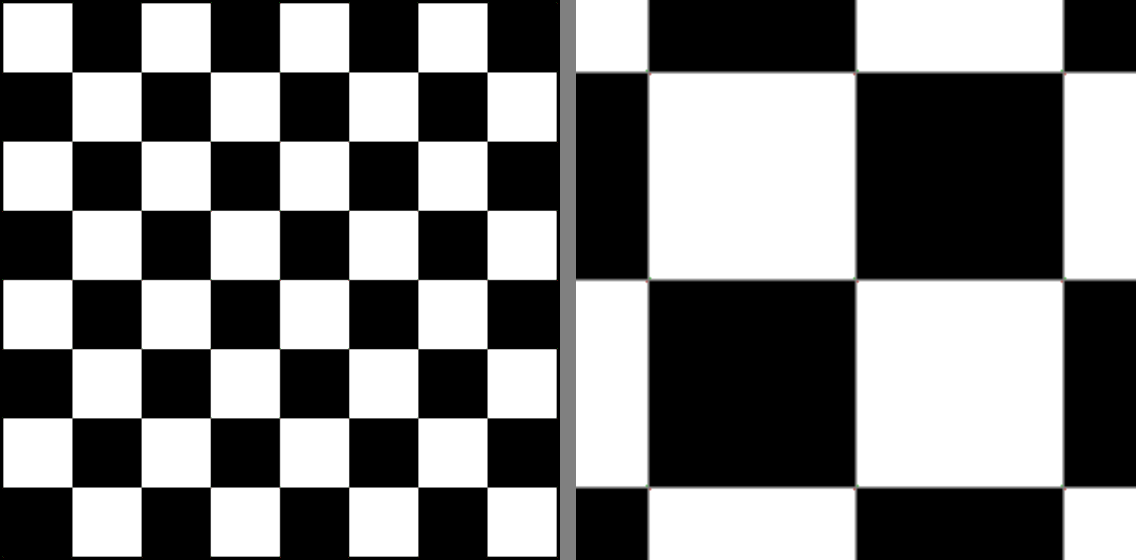
Left, the full canvas; right, a detail of the centre.
This pattern is drawn by a three.js fragment shader. Its source:

```glsl
// An eight by eight checkerboard in black and white inside a thin black border.
// Each axis gives a soft alternating sign; the product of both picks the colour.
// Tiny green and red fringes sit at the corners where white squares touch.

varying vec2 vUv;

const float CELLS = 8.0;
const float BORDER = 0.00586;
const float CELL_SIZE = (1.0 - 2.0 * BORDER) / CELLS;
const float EDGE_WIDTH = 0.0025;
const float FRINGE_RADIUS = 0.0014;
const float FRINGE_OFFSET = 0.001;
const float FRINGE_STRENGTH = 0.6;

const vec3 BLACK = vec3(0.0);
const vec3 WHITE = vec3(1.0);
const vec3 GREEN = vec3(0.1, 0.6, 0.1);
const vec3 RED = vec3(0.65, 0.12, 0.1);

// Alternates between +1 and -1 per cell, softened at the inner grid lines.
vec2 alternatingSign(vec2 grid) {
  vec2 line = clamp(floor(grid + 0.5), 1.0, CELLS - 1.0);
  vec2 parity = 1.0 - 2.0 * mod(line, 2.0);
  return parity * clamp(2.0 * (grid - line) * CELL_SIZE / EDGE_WIDTH, -1.0, 1.0);
}

// Soft coverage of the square board inside its border.
float boardMask(vec2 p) {
  vec2 inset = min(p, 1.0 - p) - BORDER;
  vec2 cover = clamp(inset / EDGE_WIDTH + 0.5, 0.0, 1.0);
  return cover.x * cover.y;
}

// Soft dot around a point, used for the corner fringes.
float fringe(vec2 offset) {
  return FRINGE_STRENGTH * (1.0 - smoothstep(0.0, FRINGE_RADIUS, length(offset)));
}

void main() {
  vec2 grid = (vUv - BORDER) / CELL_SIZE;

  // Checkered squares, with a black square at the lower left
  vec2 signs = alternatingSign(grid);
  float white = (0.5 - 0.5 * signs.x * signs.y) * boardMask(vUv);
  vec3 color = mix(BLACK, WHITE, white);

  // Colour fringes on either side of the nearest grid corner
  vec2 corner = clamp(floor(grid + 0.5), 0.0, CELLS);
  vec2 fromCorner = (grid - corner) * CELL_SIZE;
  float lean = 1.0 - 2.0 * mod(corner.x + corner.y, 2.0);
  vec2 shift = FRINGE_OFFSET * vec2(-lean, 1.0);
  color = mix(color, GREEN, fringe(fromCorner - shift));
  color = mix(color, RED, fringe(fromCorner + shift));

  gl_FragColor = vec4(color, 1.0);
}
```
